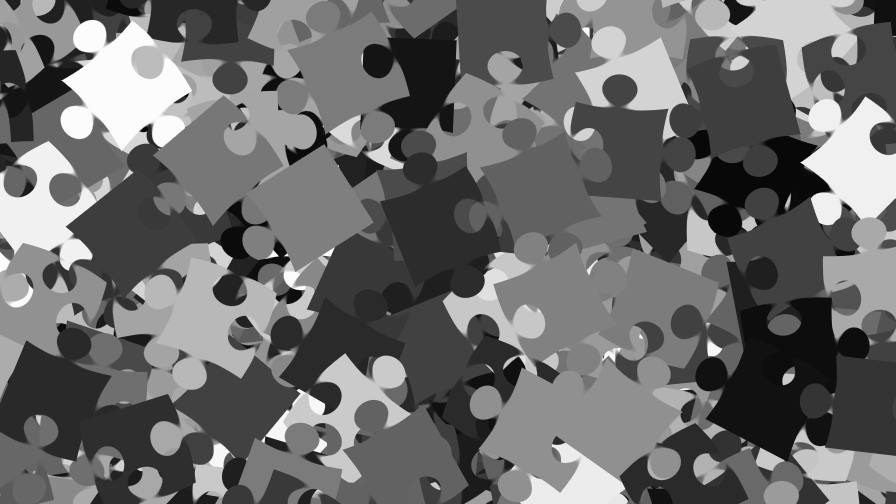
A Shadertoy shader for this pattern:

```glsl
// A heap of flat grey jigsaw pieces, turned at random and lying over each other.
// Layers of jittered, rotated grids are painted bottom to top; each piece is the
// intersection of four edges, every edge being straight, a tab or a socket.

#define LAYERS 10
#define CELL 0.21          // grid spacing, in canvas heights
#define PIECE_SIZE 0.184   // side of a piece, in canvas heights
#define FLAT_SHARE 0.18    // share of straight edges
#define KNOB_RADII vec2(0.19, 0.16)
#define KNOB_HEIGHT 0.17   // knob centre above the edge line
#define KNOB_SHIFT 0.1     // range of the sideways shift of a knob
#define NECK_BLEND 0.14
#define EDGE_SAG 0.05      // bow of the edge beside a knob

const float TAU = 6.28318;

float hash(vec2 id, float salt) {
    return fract(sin(dot(vec3(id, salt), vec3(127.1, 311.7, 74.7))) * 43758.5);
}

mat2 rotation(float angle) {
    float c = cos(angle), s = sin(angle);
    return mat2(c, s, -s, c);
}

float smoothMin(float a, float b, float k) {
    float h = max(k - abs(a - b), 0.0) / k;
    return min(a, b) - 0.25 * k * h * h;
}

// Distance to one edge: p.x runs along it, p.y points out of the piece.
// kind is 1 for a tab, -1 for a socket, 0 for a straight edge.
float edgeDistance(vec2 p, float kind, float shift) {
    if (kind == 0.0) return p.y;
    float y = p.y * kind;
    float sag = EDGE_SAG * max(0.0, 1.0 - 4.0 * p.x * p.x);
    vec2 fromKnob = vec2(p.x - shift, y - KNOB_HEIGHT);
    float knob = (length(fromKnob / KNOB_RADII) - 1.0) * KNOB_RADII.y;
    return kind * smoothMin(y + sag, knob, NECK_BLEND);
}

// Distance to a piece with sides of length 1, centred on the origin.
float pieceDistance(vec2 p, vec2 id) {
    float d = -1.0;
    for (int side = 0; side < 4; side++) {
        float salt = float(side) * 2.0 + 5.0;
        float pick = hash(id, salt);
        float kind = pick < FLAT_SHARE ? 0.0
                   : (pick < 0.5 + 0.5 * FLAT_SHARE ? 1.0 : -1.0);
        float shift = KNOB_SHIFT * (hash(id, salt + 1.0) - 0.5);
        d = max(d, edgeDistance(p - vec2(0.0, 0.5), kind, shift));
        p = vec2(p.y, -p.x);
    }
    return d;
}

// Spread of greys, slightly weighted towards the dark end.
float pieceGrey(vec2 id) {
    float h = hash(id, 1.0);
    return 0.03 + 0.67 * h + 0.3 * h * h * h;
}

void mainImage(out vec4 fragColor, in vec2 fragCoord) {
    vec2 uv = (fragCoord - 0.5 * iResolution.xy) / iResolution.y;
    float pixelsPerSide = PIECE_SIZE * iResolution.y;
    float grey = 0.08;

    for (int layer = 0; layer < LAYERS; layer++) {
        // Each layer has its own grid direction and offset.
        float n = float(layer);
        vec2 grid = rotation(n * 2.4) * uv / CELL + vec2(0.37, 0.71) * n;
        vec2 cell = floor(grid);

        // Paint neighbouring pieces in a fixed row order.
        for (int j = -1; j <= 1; j++) {
            for (int i = -1; i <= 1; i++) {
                vec2 corner = cell + vec2(float(i), float(j));
                vec2 id = corner + n * vec2(37.0, 53.0);
                vec2 centre = corner + vec2(hash(id, 2.0), hash(id, 3.0));
                vec2 p = (grid - centre) * CELL / PIECE_SIZE;
                if (dot(p, p) > 0.85) continue;
                p = rotation(TAU * hash(id, 4.0)) * p;
                float cover = clamp(0.5 - pieceDistance(p, id) * pixelsPerSide, 0.0, 1.0);
                grey = mix(grey, pieceGrey(id), cover);
            }
        }
    }
    fragColor = vec4(vec3(grey), 1.0);
}
```
